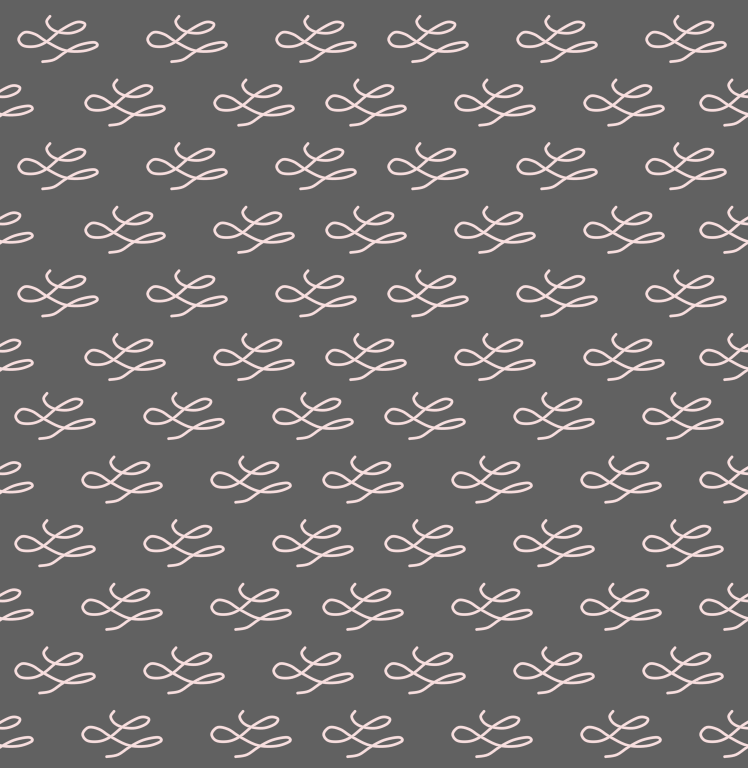
This pattern is drawn by a Shadertoy shader. Its source:

```glsl
// Staggered rows of pale pink looping pen flourishes on flat grey.

const int KNOTS = 24;

// Pen path of one flourish, y pointing down, centred on zero
const vec2 path[KNOTS] = vec2[](
    vec2(-12, -34), vec2(-17, -26), vec2(-11, -16), vec2(2, -10),
    vec2(20, -9), vec2(36, -15), vec2(40, -23), vec2(27, -25),
    vec2(4, -13), vec2(-17, 4), vec2(-34, 11), vec2(-52, 10),
    vec2(-59, 0), vec2(-50, -10), vec2(-34, -7), vec2(-17, 4),
    vec2(10, 17), vec2(38, 18), vec2(58, 11), vec2(54, 5),
    vec2(32, 9), vec2(12, 19), vec2(-6, 31), vec2(-23, 34));

float segmentDistance(vec2 p, vec2 a, vec2 b) {
    vec2 pa = p - a, ba = b - a;
    return length(pa - ba * clamp(dot(pa, ba) / dot(ba, ba), 0.0, 1.0));
}

vec2 catmullRom(vec2 a, vec2 b, vec2 c, vec2 d, float t) {
    return b + 0.5 * t * (c - a + t * (2.0 * a - 5.0 * b + 4.0 * c - d
             + t * (3.0 * (b - c) + d - a)));
}

// Distance to the smooth curve through all knots
float flourishDistance(vec2 p) {
    float dist = 1e3;
    if (abs(p.x) > 68.0 || abs(p.y) > 44.0) return dist;
    for (int i = 0; i < KNOTS - 1; i++) {
        vec2 a = path[max(i - 1, 0)], b = path[i];
        vec2 c = path[i + 1], d = path[min(i + 2, KNOTS - 1)];
        vec2 from = b;
        for (int k = 1; k <= 6; k++) {
            vec2 to = catmullRom(a, b, c, d, float(k) / 6.0);
            dist = min(dist, segmentDistance(p, from, to));
            from = to;
        }
    }
    return dist;
}

void mainImage(out vec4 fragColor, in vec2 fragCoord) {
    // Canvas is 768 units tall, measured from the top
    vec2 p = vec2(fragCoord.x, iResolution.y - fragCoord.y) * 768.0 / iResolution.y;

    // Two blocks of six rows; the lower block sits slightly to the left
    float block = step(386.0, p.y);
    float row = clamp(floor((p.y - 377.0 * block - 7.0) / 63.6), 0.0, 5.0);
    float odd = mod(row, 2.0);

    // Groups of three columns, with a narrower gap after each group
    float start = mix(2.0, -60.0, odd) - 3.0 * block;
    float group = floor((p.x - start) / 370.0);
    float column = min(floor((p.x - start - 370.0 * group) / 129.0), 2.0);
    vec2 centre = vec2(start + 56.0 + 370.0 * group + 129.0 * column,
                       39.0 + 63.6 * row + 377.0 * block);

    // Odd rows wrap one flourish across the side edges
    if (odd > 0.5 && abs(centre.x - 373.0) > 340.0)
        centre.x = centre.x < 0.0 ? -7.0 : 740.0;

    // Stroke with an edge softened over about one pixel
    float dist = flourishDistance((p - centre) * 1.5);
    float soft = 0.7 * 1152.0 / iResolution.y;
    float ink = 1.0 - smoothstep(-soft, soft, dist - 2.05);
    fragColor = vec4(mix(vec3(0.38), vec3(0.97, 0.87, 0.87), ink), 1.0);
}
```
